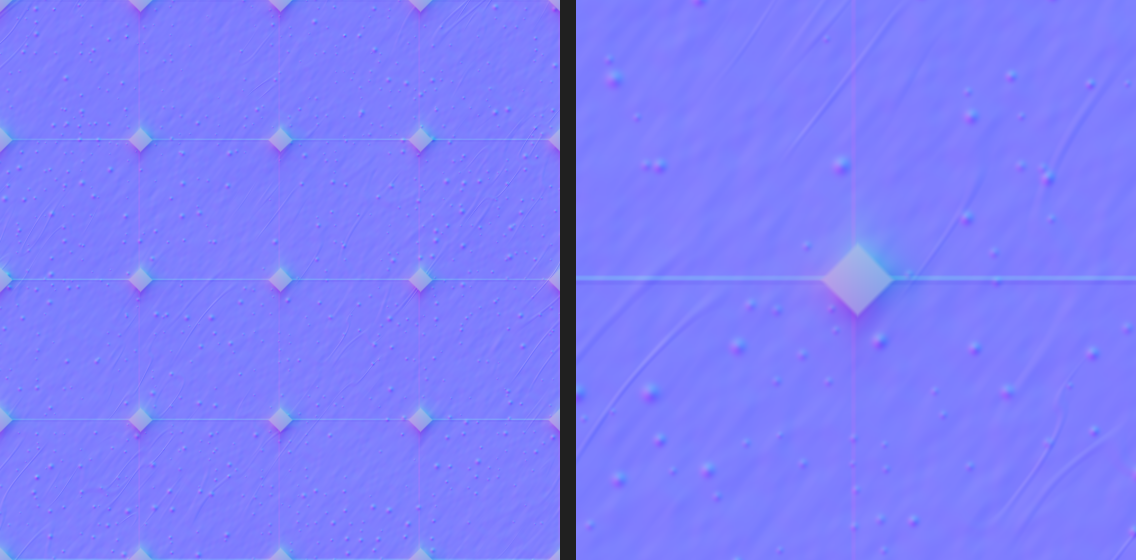
Left: the whole. Right: its middle third, enlarged.
Give the GLSL for this texture map, as a WebGL 1 fragment shader.

```glsl
precision highp float;
// Tangent-space normal map of a 4 by 4 tiled floor: thin joints, a raised
// diamond stud on every tile corner, and worn stone between them.
// Wear comes from the slope of a height field; studs and joints are distances.

uniform vec2 u_resolution;

const float TILES = 4.0;
const float STUD_RADIUS = 0.0215;
const float JOINT_HALF_WIDTH = 0.0013;
const vec3 FLAT_NORMAL = vec3(0.495, 0.492, 0.995);
const vec3 STUD_FACE = vec3(0.62, 0.645, 0.915);

float hash(vec2 p) {
  vec3 q = fract(vec3(p.xyx) * 0.1031);
  q += dot(q, q.yzx + 33.33);
  return fract((q.x + q.y) * q.z);
}

float noise(vec2 p) {
  vec2 i = floor(p);
  vec2 f = fract(p);
  f = f * f * (3.0 - 2.0 * f);
  float low = mix(hash(i), hash(i + vec2(1.0, 0.0)), f.x);
  float high = mix(hash(i + vec2(0.0, 1.0)), hash(i + vec2(1.0, 1.0)), f.x);
  return mix(low, high, f.y);
}

// One round bump in some cells of a grid, gathered in loose clusters
float bumps(vec2 p, float cells, float chance, float radius, float seed) {
  vec2 id = floor(p * cells);
  vec2 key = id + seed;
  float cluster = smoothstep(0.25, 0.75, noise(id * 0.17 + seed));
  float present = step(hash(key + 7.0), chance * (0.3 + 1.4 * cluster));
  vec2 center = 0.3 + 0.4 * vec2(hash(key + 19.0), hash(key + 41.0));
  float size = radius * mix(0.6, 1.2, hash(key + 63.0));
  vec2 offset = (fract(p * cells) - center) / cells;
  return present * size * exp(-dot(offset, offset) / (size * size));
}

// Thin wandering ridges along a diagonal, broken up by a slow mask
float scratches(vec2 p, float across, float along, float seed) {
  vec2 r = vec2(dot(p, vec2(0.8, -0.6)), dot(p, vec2(0.6, 0.8)));
  r.x += 0.025 * noise(r * 9.0 + seed);
  float ridge = 1.0 - abs(2.0 * noise(r * vec2(across, along) + seed) - 1.0);
  float mask = smoothstep(0.5, 0.75, noise(p * 8.0 + seed));
  return smoothstep(0.82, 1.0, ridge) * mask;
}

float grain(vec2 p) {
  vec2 r = vec2(dot(p, vec2(0.8, -0.6)), dot(p, vec2(0.6, 0.8)));
  float coarse = noise(r * vec2(75.0, 32.0) + 5.0);
  float fine = noise(r * vec2(150.0, 85.0) + 31.0);
  return coarse + 0.5 * fine;
}

float wearHeight(vec2 p) {
  float h = 0.00028 * grain(p);
  h += 0.00013 * scratches(p, 34.0, 7.0, 11.0);
  h += 0.00010 * scratches(p, 52.0, 12.0, 57.0);
  h += 0.15 * bumps(p, 38.0, 0.16, 0.0036, 3.0);
  h += 0.10 * bumps(p + 0.007, 62.0, 0.14, 0.0023, 90.0);
  return h;
}

// Red falls to the right of a rise, green grows above it
vec2 wearSlope(vec2 p, float e) {
  float dx = wearHeight(p + vec2(e, 0.0)) - wearHeight(p - vec2(e, 0.0));
  float dy = wearHeight(p + vec2(0.0, e)) - wearHeight(p - vec2(0.0, e));
  return vec2(dx, -dy) / (2.0 * e);
}

// Offset to the nearest tile corner
vec2 toCorner(vec2 p) {
  return (fract(p * TILES + 0.5) - 0.5) / TILES;
}

float band(float x, float halfWidth, float blur) {
  return 1.0 - smoothstep(halfWidth - blur, halfWidth + blur, abs(x));
}

vec3 jointTint(vec2 q, vec2 p, float blur) {
  float wear = 0.65 + 0.5 * noise(p * 13.0);
  float upright = band(q.x + 0.0015, JOINT_HALF_WIDTH, blur);
  float level = band(q.y - 0.0012, JOINT_HALF_WIDTH, blur);
  float shade = band(q.y + 0.0016, JOINT_HALF_WIDTH, blur);
  return wear * (upright * vec3(0.075, -0.015, -0.005)
    + level * vec3(0.0, 0.12, -0.01) - shade * vec3(0.025, 0.04, 0.01));
}

// Sloped skirt that fades into the floor around a stud
vec3 skirtTint(vec2 q, float d) {
  vec2 dir = q / max(length(q), 0.0001);
  float fade = exp(-max(d, 0.0) / 0.0095);
  float weight = 1.0 - 0.5 * max(dot(dir, vec2(-0.7, 0.7)), 0.0);
  return fade * weight * vec3(-0.19 * dir.x, 0.22 * dir.y + 0.03, -0.06);
}

void main() {
  float side = min(u_resolution.x, u_resolution.y);
  vec2 p = gl_FragCoord.xy / side;
  float blur = max(0.0009, 0.7 / side);

  // Worn floor with slow drift and a slight tone per tile
  vec3 color = FLAT_NORMAL;
  color.rg += wearSlope(p, 0.001);
  color.rg += 0.016 * (vec2(noise(p * 7.0), noise(p * 7.0 + 40.0)) - 0.5);
  color.rg += 0.006 * (hash(floor(p * TILES) + 2.0) - 0.5);

  // Joints, then the studs over them
  vec2 q = toCorner(p);
  color += jointTint(q, p, blur);
  vec2 s = toCorner(p - vec2(0.001, 0.0));
  float d = (abs(s.x) + abs(s.y) - STUD_RADIUS) * 0.7071;
  color += skirtTint(s, d);
  vec3 face = STUD_FACE + vec3(-5.0 * s.x, 3.8 * s.y + 1.2 * s.x, 0.0);
  color = mix(color, face, 1.0 - smoothstep(-0.0018, 0.0016, d));

  gl_FragColor = vec4(clamp(color, 0.0, 1.0), 1.0);
}
```
